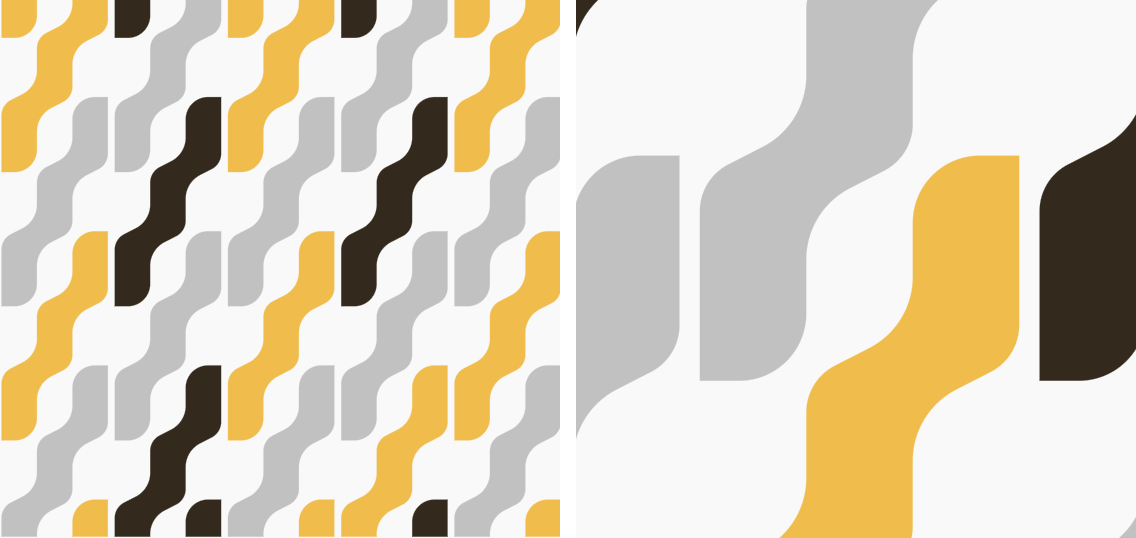
Left: the whole. Right: its middle third, enlarged.
Reproduce this pattern procedurally as a Shadertoy shader.

```glsl
// Wavy three-step ribbons in columns, coloured ochre, grey and near-black on white.
// Each ribbon is point-symmetric: one stepped edge of arcs and a slanted line,
// with a rounded cap, is evaluated at q and at -q. One unit is a ribbon width.

#define UNITS_ACROSS 15.78          // ribbon widths across the canvas
#define PITCH vec2(3.191, 3.781)    // spacing of columns and rows
#define FIRST_CENTRE vec2(1.541, 1.88) // first ribbon, from the top left
#define HALF_HEIGHT 2.948
#define CAP_RADIUS 0.63
#define BEND_START 1.81             // height where the upper bend begins
#define BIG_RADIUS 0.753
#define SMALL_RADIUS 0.493
#define BEND_HEIGHT 1.274
#define BOTTOM_MARGIN 0.035
#define EDGE_SOFTNESS 1.2           // in pixels

const vec3 WHITE = vec3(0.975, 0.975, 0.977);
const vec3 GREY  = vec3(0.755);
const vec3 OCHRE = vec3(0.94, 0.74, 0.30);
const vec3 DARK  = vec3(0.20, 0.16, 0.11);

// Sideways shift (x) and its slope (y) at depth t into one S-bend.
vec2 bend(float t) {
    const float sinA = 0.891, cosA = 0.454;
    t = clamp(t, 0.0, BEND_HEIGHT);
    float rest = BEND_HEIGHT - t;
    float bigEnd = BIG_RADIUS * sinA;
    float smallEnd = SMALL_RADIUS * sinA;
    if (t < bigEnd) {
        float h = sqrt(BIG_RADIUS * BIG_RADIUS - t * t);
        return vec2(BIG_RADIUS - h, t / h);
    }
    if (rest < smallEnd) {
        float h = sqrt(SMALL_RADIUS * SMALL_RADIUS - rest * rest);
        return vec2(1.0 - SMALL_RADIUS + h, rest / h);
    }
    float x0 = BIG_RADIUS * (1.0 - cosA);
    float x1 = 1.0 - SMALL_RADIUS * (1.0 - cosA);
    float slope = (x1 - x0) / (BEND_HEIGHT - bigEnd - smallEnd);
    return vec2(x0 + slope * (t - bigEnd), slope);
}

// Distance inside the upper left edge, cap included.
float insideUpperLeft(vec2 q) {
    vec2 corner = vec2(0.5 + CAP_RADIUS - q.x, q.y - HALF_HEIGHT + CAP_RADIUS);
    if (corner.y > 0.0)
        return CAP_RADIUS - length(max(corner, 0.0)) - min(max(corner.x, corner.y), 0.0);
    vec2 shift = bend(BEND_START - q.y) + bend(BEND_START - 0.5 * PITCH.y - q.y);
    return (q.x - 0.5 + shift.x) * inversesqrt(1.0 + shift.y * shift.y);
}

float insideRibbon(vec2 q) {
    return min(insideUpperLeft(q), insideUpperLeft(-q));
}

// Alternating colours, with a few rows and one ribbon breaking the rhythm.
vec3 ribbonColour(float column, float row) {
    bool oddRow = mod(row, 2.0) > 0.5;
    if (mod(column, 2.0) < 0.5)
        return (oddRow || row < 0.5) ? OCHRE : GREY;
    if (column == 3.0 && row == 4.0) return OCHRE;
    return (oddRow && row < 4.5) ? GREY : DARK;
}

void mainImage(out vec4 fragColor, in vec2 fragCoord) {
    float unit = UNITS_ACROSS / iResolution.x;
    float soft = unit * EDGE_SOFTNESS;
    vec2 p = (fragCoord - vec2(0.0, iResolution.y)) * unit;

    float column = floor((p.x - FIRST_CENTRE.x) / PITCH.x + 0.5);
    float firstRow = floor((FIRST_CENTRE.y - p.y) / PITCH.y);
    float aboveMargin = fragCoord.y * unit - BOTTOM_MARGIN;

    // Neighbouring ribbons interlock, so two rows can reach each point.
    vec3 colour = WHITE;
    for (int i = 0; i < 2; i++) {
        float row = firstRow + float(i);
        vec2 centre = FIRST_CENTRE + vec2(column, -row) * PITCH;
        float inside = min(insideRibbon(p - centre), aboveMargin);
        float cover = clamp(inside / soft + 0.5, 0.0, 1.0);
        colour = mix(colour, ribbonColour(column, row), cover);
    }
    fragColor = vec4(colour, 1.0);
}
```
